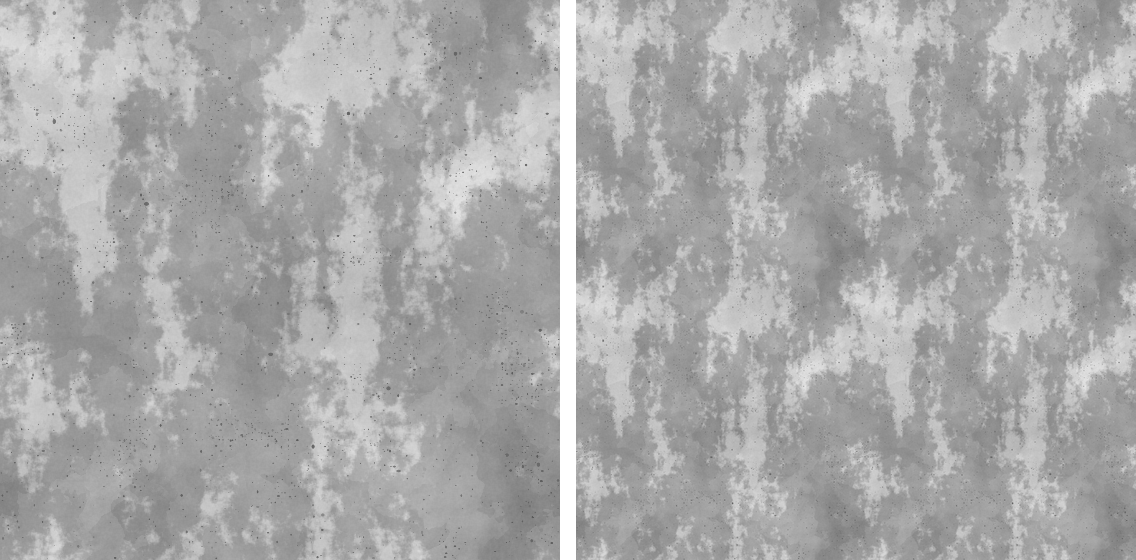
Left, the tile; right, the same tile 2 across and 2 down.
This texture is drawn by a Shadertoy shader. Its source:

```glsl
const float BASE_GREY = 0.602;
const float STAIN_GAIN = 0.165;
const float SPECK_GREY = 0.30;

// Integer hash: three uniform values in 0..1 per lattice cell
vec3 hash3(vec2 cell, float seed) {
    uvec3 v = uvec3(cell, seed) * 1664525u + 1013904223u;
    v.x += v.y * v.z; v.y += v.z * v.x; v.z += v.x * v.y;
    v ^= v >> 16u;
    v.x += v.y * v.z; v.y += v.z * v.x; v.z += v.x * v.y;
    return vec3(v >> 8u) / 16777216.0;
}

float cornerSlope(vec2 cell, vec2 offset, vec2 period, float seed) {
    float angle = 6.28319 * hash3(mod(cell, period), seed).x;
    return dot(vec2(cos(angle), sin(angle)), offset);
}

// Gradient noise that wraps after a whole number of cells
float wrapNoise(vec2 uv, vec2 period, float seed) {
    vec2 p = uv * period;
    vec2 cell = floor(p), f = p - cell;
    vec2 w = f * f * f * (f * (f * 6.0 - 15.0) + 10.0);
    vec2 e = vec2(1.0, 0.0);
    float a = cornerSlope(cell, f, period, seed);
    float b = cornerSlope(cell + e.xy, f - e.xy, period, seed);
    float c = cornerSlope(cell + e.yx, f - e.yx, period, seed);
    float d = cornerSlope(cell + e.xx, f - e.xx, period, seed);
    return mix(mix(a, b, w.x), mix(c, d, w.x), w.y);
}

float fbm(vec2 uv, vec2 period, int octaves, float gain, float seed) {
    float sum = 0.0, amplitude = 1.0;
    for (int i = 0; i < octaves; i++) {
        sum += amplitude * wrapNoise(uv, period, seed + float(i));
        period *= 2.0;
        amplitude *= gain;
    }
    return sum;
}

// Flat patches with crisp ragged outlines whose strength comes and goes
float patches(vec2 uv, float period, float level, float seed) {
    float field = fbm(uv, vec2(period), 6, 0.56, seed);
    float strength = smoothstep(-0.25, 0.25, wrapNoise(uv, vec2(5.0), seed + 9.0));
    return smoothstep(-0.015, 0.015, field - level) * strength;
}

// Pale washed areas: broad clouds, vertical runs and a gritty edge
float stains(vec2 uv, float grit) {
    float cloud = fbm(uv, vec2(4.0, 3.0), 5, 0.55, 20.0);
    float runs = fbm(uv, vec2(15.0, 4.0), 4, 0.55, 30.0);
    float field = cloud + 0.6 * runs + 0.38 * grit;
    return smoothstep(-0.05, 0.40, field);
}

// One possible pit per cell, with a random place, size, shape and depth
float specks(vec2 uv, float count, float density, float seed) {
    vec2 p = uv * count;
    vec2 cell = mod(floor(p), count);
    vec3 place = hash3(cell, seed);
    vec3 shape = hash3(cell, seed + 1.0);
    vec2 d = fract(p) - mix(vec2(0.3), vec2(0.7), place.xy);
    d *= mix(vec2(0.8, 1.3), vec2(1.3, 0.8), shape.x);
    float radius = mix(0.10, 0.27, shape.y * shape.y);
    float soft = 0.5 * count / iResolution.y;
    float dotMask = 1.0 - smoothstep(radius - soft, radius + soft, length(d));
    return dotMask * step(place.z, density) * mix(0.35, 1.0, shape.z);
}

void mainImage(out vec4 fragColor, in vec2 fragCoord) {
    vec2 uv = fragCoord / iResolution.xy;
    vec2 warp = vec2(fbm(uv, vec2(7.0), 4, 0.5, 1.0), fbm(uv, vec2(7.0), 4, 0.5, 6.0));
    vec2 bent = uv + 0.025 * warp;
    float grit = fbm(uv, vec2(36.0), 4, 0.65, 40.0);

    // Cloudy cement base
    float grey = BASE_GREY;
    grey += 0.075 * fbm(bent, vec2(3.0), 4, 0.5, 50.0);
    grey += 0.035 * fbm(uv, vec2(18.0), 4, 0.6, 60.0);

    // Overlapping flat patches, lighter and darker
    grey += 0.040 * patches(bent, 4.0, 0.06, 70.0);
    grey -= 0.045 * patches(bent, 5.0, 0.10, 90.0);
    grey += 0.035 * patches(bent, 9.0, 0.15, 110.0);

    // Pale stains and small flakes around them
    float stain = stains(bent, grit);
    float flakes = patches(bent, 22.0, 0.30, 130.0);
    grey += STAIN_GAIN * stain;
    grey += 0.06 * flakes * (1.0 - stain) * smoothstep(0.0, 0.3, stain + 0.1);

    // Fine grain
    grey += 0.020 * wrapNoise(uv, vec2(150.0), 150.0);
    grey += 0.020 * wrapNoise(uv, vec2(280.0), 151.0);

    // Clustered dark pits
    float cluster = smoothstep(0.05, 0.55, fbm(uv, vec2(7.0), 4, 0.6, 160.0));
    float pits = specks(uv, 170.0, 0.03 + 0.26 * cluster, 170.0);
    pits = max(pits, specks(uv, 110.0, 0.03 + 0.22 * cluster, 180.0));
    pits = max(pits, specks(uv, 67.0, 0.01 + 0.06 * cluster, 190.0));
    grey = mix(grey, SPECK_GREY, 0.8 * pits);

    fragColor = vec4(vec3(grey), 1.0);
}
```
